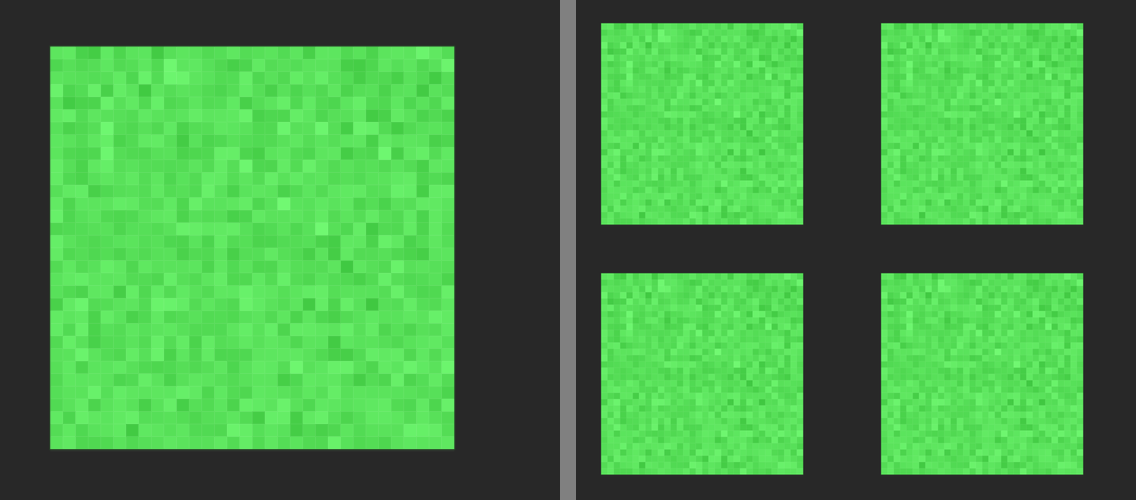
Left, the tile; right, the same tile 2 across and 2 down.
This pattern is drawn by a WebGL 2 fragment shader. Its source:

```glsl
#version 300 es
precision highp float;
// Draws a 32 by 32 board of mottled green cells with pale hairlines on a charcoal ground.
uniform vec2 u_resolution;
out vec4 outColor;

const float CELLS = 32.0;

// Integer hash of a cell and a salt, from 0 to 1
float hash(uvec3 v) {
    uint h = v.x * 1597334677u ^ v.y * 3812015801u ^ v.z * 2798796415u;
    h = (h ^ (h >> 16)) * 2146121005u;
    h = (h ^ (h >> 15)) * 2221713035u;
    return float((h ^ (h >> 16)) >> 8) / 16777216.0;
}

// Bell-shaped brightness offset of one cell, from -1 to 1
float cellShade(vec2 id) {
    uvec2 cell = uvec2(clamp(id, 0.0, CELLS - 1.0));
    float sum = 0.0;
    for (uint i = 1u; i <= 3u; i++) sum += hash(uvec3(cell, i));
    return sum / 1.5 - 1.0;
}

// Shade with antialiased steps between neighbouring cells
float boardShade(vec2 p, vec2 pixel) {
    vec2 id = floor(p - 0.5);
    vec2 blend = clamp((fract(p - 0.5) - 0.5) / pixel + 0.5, 0.0, 1.0);
    float low = mix(cellShade(id), cellShade(id + vec2(1, 0)), blend.x);
    float high = mix(cellShade(id + vec2(0, 1)), cellShade(id + 1.0), blend.x);
    return mix(low, high, blend.y);
}

// Pixel coverage of the centred board, grown by a margin in cells
float boardCoverage(vec2 p, vec2 pixel, float margin) {
    vec2 inside = 0.5 * CELLS + margin - abs(p - 0.5 * CELLS);
    vec2 cover = clamp(inside / pixel + 0.5, 0.0, 1.0);
    return cover.x * cover.y;
}

void main() {
    // Board coordinates: one unit per cell
    vec2 boardSize = vec2(0.7214, 0.8052);
    vec2 uv = gl_FragCoord.xy / u_resolution;
    vec2 p = (uv - vec2(0.0898, 0.1017)) / boardSize * CELLS;
    vec2 pixel = CELLS / (boardSize * u_resolution);

    // Cells
    vec3 green = vec3(0.345, 0.88, 0.35) + 0.105 * boardShade(p, pixel);

    // Hairlines, box filtered so that they keep their weight at any size
    vec2 d = 0.5 - abs(fract(p) - 0.5);
    vec2 line = max(min(d + 0.5 * pixel, 0.03) - max(d - 0.5 * pixel, -0.03), 0.0) / pixel;
    green = mix(green, vec3(1.0), 0.08 * max(line.x, line.y));

    // Ground with a faint band under the board
    vec3 color = vec3(0.157);
    float band = boardCoverage(p + vec2(0.0, 0.27), pixel, 0.0);
    color = mix(color, vec3(0.19, 0.21, 0.19), band * smoothstep(-0.3, 0.0, p.y));

    // Dark rim, then the board
    color = mix(color, vec3(0.15, 0.25, 0.15), boardCoverage(p, pixel, 0.08));
    color = mix(color, green, boardCoverage(p, pixel, 0.0));
    outColor = vec4(color, 1.0);
}
```
